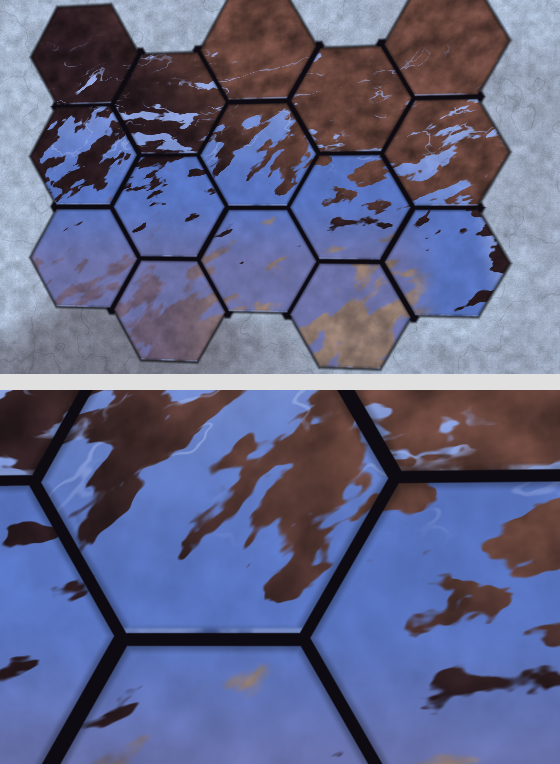
Top, the full canvas; bottom, a detail of the centre.
This texture is drawn by a WebGL 2 fragment shader. Its source:

```glsl
#version 300 es
precision highp float;
uniform vec2 u_resolution;
out vec4 fragColor;

#define COLUMNS 5
#define TILE_RADIUS 0.479
#define HORIZON 0.40
#define REFLECT_SLOPE 1.6
#define SKY vec3(0.34, 0.45, 0.75)
#define VIOLET vec3(0.42, 0.44, 0.65)
#define GLINT vec3(0.58, 0.66, 0.88)
#define BROWN vec3(0.39, 0.26, 0.23)
#define DARK vec3(0.17, 0.11, 0.13)
#define GOLD vec3(0.57, 0.46, 0.36)
#define CONCRETE vec3(0.65, 0.71, 0.80)
#define WET vec3(0.46, 0.47, 0.53)

float hash(vec2 p) {
  return fract(sin(dot(p, vec2(127.1, 311.7))) * 43758.5453);
}

float noise(vec2 p) {
  vec2 i = floor(p), f = fract(p);
  f = f * f * (3.0 - 2.0 * f);
  return mix(mix(hash(i), hash(i + vec2(1, 0)), f.x),
             mix(hash(i + vec2(0, 1)), hash(i + vec2(1, 1)), f.x), f.y);
}

// Fractal noise centred on zero
float fbm(vec2 p) {
  float sum = 0.0, amp = 0.5;
  for (int i = 0; i < 4; i++) {
    sum += amp * (noise(p) - 0.5);
    p = mat2(0.9, 0.436, -0.436, 0.9) * p * 2.0 + 7.3;
    amp *= 0.5;
  }
  return sum;
}

float hexDistance(vec2 q) {
  q = abs(q);
  return max(q.y, dot(q, vec2(0.866, 0.5))) - TILE_RADIUS;
}

// Plane seen at a slant: columns widen and rows grow to the right
vec2 toGrid(vec2 s) {
  float a = 0.00486, b = 0.2228;
  float c = (sqrt(max(b * b + 4.0 * a * (s.x - 0.2237), 0.0)) - b) / (2.0 * a);
  return vec2(c * 0.866, (s.y - 0.418 + 0.0029 * c) / (0.2724 + 0.0058 * c));
}

vec3 concrete(vec2 s) {
  float broad = fbm(s * 4.0), grain = fbm(s * 45.0);
  float wet = smoothstep(0.78, 0.93, s.y + broad * 0.3) * (1.0 - 0.7 * smoothstep(0.3, 1.1, s.x));
  vec3 col = mix(CONCRETE, WET, clamp(wet * 0.9 + broad * 0.9 + 0.12, 0.0, 1.0));
  float crack = abs(fbm(s * 7.0 + 30.0));
  col *= 1.0 - 0.1 * (1.0 - smoothstep(0.0, 0.012, crack));
  return col * (1.0 + grain * 0.36 + 0.08 * (hash(floor(s * 340.0)) - 0.5));
}

vec3 glaze(vec2 s, vec2 q, vec2 id, float d) {
  // Ripples, turned and shifted for each tile
  float turn = -0.35 + 0.7 * (hash(id + 3.0) - 0.5);
  vec2 r = mat2(cos(turn), -sin(turn), sin(turn), cos(turn)) * q;
  r += 0.12 * vec2(fbm(q * 3.0 + id * 5.0), fbm(q * 3.0 - id * 9.0));
  float ripple = fbm(r * vec2(4.0, 10.0) + id * 17.3);
  float vein = fbm(r * vec2(2.5, 6.0) + id * 11.7 + 40.0);
  float mottle = fbm(q * 9.0 + id * 23.0);

  // Fired body, darker at the left and at the lower right
  float warm = smoothstep(0.25, 0.62, s.x - 0.8 * (s.y - 0.13));
  warm *= 1.0 - smoothstep(0.48, 0.62, s.y);
  vec3 col = mix(DARK, BROWN, warm) * (1.0 + mottle * 0.8 + ripple * 0.5);

  // Sky mirrored in the glaze
  float y = s.y - 0.13 * q.y;
  float level = (y - HORIZON - 0.09 * smoothstep(0.8, 1.2, s.x)) * REFLECT_SLOPE;
  level -= 0.5 * smoothstep(1.2, 1.37, s.x) * smoothstep(0.45, 0.6, s.y);
  float sky = smoothstep(-0.035, 0.035, level + ripple * 1.35);
  float low = smoothstep(0.52, 0.72, s.y) * (1.0 - smoothstep(1.05, 1.2, s.x));
  vec3 tint = mix(SKY, VIOLET, low);
  tint = mix(GLINT, tint, smoothstep(-0.25, 0.12, level));
  col = mix(col, tint * (1.0 + mottle * 0.22), sky);

  // Fine pale crests
  float crest = 1.0 - smoothstep(0.004, 0.022, abs(vein));
  float band = smoothstep(0.06, 0.25, s.y) * (1.0 - smoothstep(0.36, 0.5, s.y));
  col = mix(col, GLINT, 0.75 * crest * band * smoothstep(-0.1, 0.1, ripple));

  // Golden patina toward the bottom
  float worn = smoothstep(-0.02, 0.13, vein * 1.1 + ripple * 0.5 + (y - 0.81) * 1.3);
  worn *= 1.0 - smoothstep(1.08, 1.18, s.x);
  vec3 patina = mix(mix(BROWN, VIOLET, 0.35), GOLD, smoothstep(0.4, 0.75, s.x));
  col = mix(col, patina * (1.0 + mottle * 0.6), worn * 0.8);

  // Rounded rim, lit along the lower edge
  col *= mix(0.72, 1.0, smoothstep(0.0, 0.03, -d));
  float rim = smoothstep(-0.022, -0.008, q.y - TILE_RADIUS);
  return mix(col, GLINT, 0.6 * rim * smoothstep(-0.15, 0.2, mottle + 0.05));
}

void main() {
  vec2 s = gl_FragCoord.xy / u_resolution.y;
  s.y = 1.0 - s.y;
  vec2 grid = toGrid(s), local = vec2(0.0), id = vec2(0.0);

  // Nearest and second nearest tile
  float d = 9.0, second = 9.0;
  for (int i = 0; i < COLUMNS; i++) {
    float c = float(i), shift = 0.5 * mod(c, 2.0);
    float row = clamp(round(grid.y - shift), -1.0, 1.0);
    vec2 cell = vec2(c, row);
    vec2 jitter = 0.014 * (vec2(hash(cell), hash(cell + 8.0)) - 0.5);
    vec2 q = grid - vec2(c * 0.866, row + shift) - jitter;
    float h = hexDistance(q);
    second = min(second, max(d, h));
    if (h < d) { d = h; local = q; id = cell; }
    // Vertical neighbour in the same column
    float other = row + (q.y > 0.0 ? 1.0 : -1.0);
    if (abs(other) < 1.5) second = min(second, hexDistance(q - vec2(0.0, other - row)));
  }

  // Ground, contact shadow, dark joints, then tiles
  float edge = 3.5 / u_resolution.y;
  vec3 col = concrete(s) * mix(0.3, 1.0, smoothstep(0.0, 0.035, d));
  col = mix(vec3(0.05, 0.04, 0.07), col, smoothstep(0.05, 0.085, second));
  col = mix(col, glaze(s, local, id, d), 1.0 - smoothstep(-edge, edge, d));
  fragColor = vec4(clamp(col, 0.0, 1.0), 1.0);
}
```
